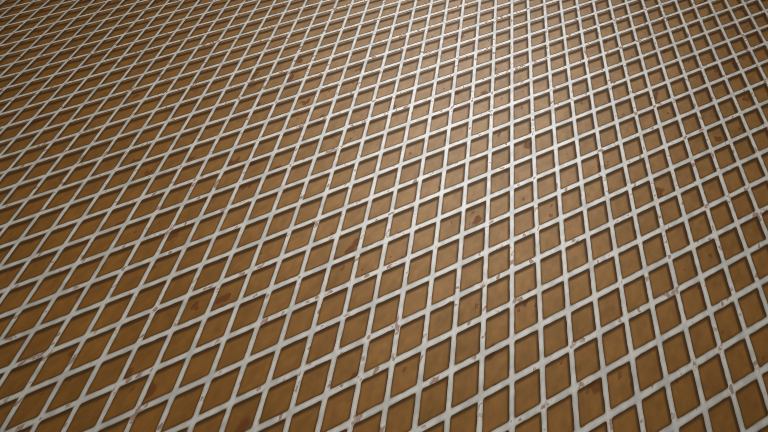
Reproduce this texture procedurally as a WebGL 2 fragment shader.

```glsl
#version 300 es
precision highp float;
// Diamond wire mesh lying on a worn tan sheet, seen in perspective.
// Two pencils of lines, each meeting at its own point on the horizon, give the
// plane coordinates; integer values are the strands, with shadow, glare and rust.
uniform vec2 u_resolution;
out vec4 outColor;

const vec2 STEEP_VANISH = vec2(1.185, 1.97);
const vec2 SHALLOW_VANISH = vec2(4.86, 2.11);
const vec2 VIEW_CENTER = vec2(0.889, 0.5);
const vec2 CELLS = vec2(26.0, 28.0);
const vec2 SHADOW_SHIFT = vec2(0.004, 0.010);

const vec3 TAN_DEEP = vec3(0.43, 0.285, 0.125);
const vec3 TAN_LIT = vec3(0.60, 0.49, 0.38);
const vec3 SHADOW = vec3(0.20, 0.14, 0.09);
const vec3 RUST = vec3(0.33, 0.17, 0.10);
const vec3 STEEL_DIM = vec3(0.50, 0.48, 0.43);
const vec3 STEEL_LIT = vec3(0.85, 0.84, 0.82);

float hash(vec2 p) {
  return fract(sin(dot(p, vec2(127.1, 311.7))) * 43758.545);
}

float noise(vec2 p) {
  vec2 i = floor(p), f = fract(p);
  f = f * f * (3.0 - 2.0 * f);
  return mix(mix(hash(i), hash(i + vec2(1, 0)), f.x),
             mix(hash(i + vec2(0, 1)), hash(i + vec2(1, 1)), f.x), f.y);
}

float fbm(vec2 p) {
  float sum = 0.0, gain = 0.5;
  for (int i = 0; i < 4; i++) {
    sum += gain * noise(p);
    p = p * 2.03 + 17.3;
    gain *= 0.5;
  }
  return sum;
}

float cross2(vec2 a, vec2 b) { return a.x * b.y - a.y * b.x; }

// Canvas point to mesh coordinates: line offset divided by depth below horizon.
vec2 meshCoords(vec2 p) {
  vec2 horizon = normalize(SHALLOW_VANISH - STEEP_VANISH);
  vec2 shallow = normalize(SHALLOW_VANISH - VIEW_CENTER);
  float depth = -cross2(horizon, p - STEEP_VANISH);
  return CELLS * vec2(p.x - STEEP_VANISH.x, cross2(shallow, p - VIEW_CENTER)) / depth;
}

// Distance to the nearest strand, rounded a little where two strands join.
float strandDistance(vec2 mesh) {
  vec2 d = 0.5 - abs(fract(mesh) - 0.5);
  float blend = max(0.07 - abs(d.x - d.y), 0.0);
  return min(d.x, d.y) - blend * blend / 0.28;
}

float coverage(float d, float halfWidth, float blur) {
  return 1.0 - smoothstep(halfWidth - blur, halfWidth + blur, d);
}

// Scattered irregular flecks, one possible in each square of a jittered grid.
float flecks(vec2 p, float amount) {
  vec2 id = floor(p);
  vec2 center = 0.3 + 0.4 * vec2(hash(id + 3.1), hash(id + 8.7));
  float radius = 0.10 + 0.16 * hash(id + 5.3);
  float d = length(fract(p) - center) + 0.25 * (noise(p * 7.0) - 0.5);
  return step(hash(id), amount) * (1.0 - smoothstep(radius * 0.5, radius, d));
}

vec3 sheetColor(vec2 mesh, float glare) {
  float grain = fbm(mesh * 5.0);
  float stain = fbm(mesh * 0.6 + 4.0);
  vec3 color = mix(TAN_DEEP, TAN_LIT, glare);
  color *= 0.84 + 0.22 * grain + 0.18 * stain;
  color = mix(color, RUST, 0.55 * flecks(mesh * 0.9, 0.16));
  return mix(color, RUST, 0.4 * flecks(mesh * 2.7 + 9.0, 0.07));
}

vec3 steelColor(vec2 mesh, float d, float halfWidth, float glare) {
  float wear = fbm(mesh * 4.0 + 31.0);
  float crown = 1.0 - smoothstep(0.2, 1.0, d / halfWidth);
  float light = clamp(0.25 + 0.65 * glare + 0.25 * crown, 0.0, 1.0);
  vec3 color = mix(STEEL_DIM, STEEL_LIT, light) * (0.84 + 0.3 * wear);
  return mix(color, RUST, 0.5 * smoothstep(0.62, 0.76, wear));
}

void main() {
  vec2 p = gl_FragCoord.xy / u_resolution.y;
  vec2 mesh = meshCoords(p);
  vec2 footprint = fwidth(mesh);
  float blur = clamp(0.5 * max(footprint.x, footprint.y), 0.005, 0.08);

  // Broad reflection from the far side, fading toward the corners.
  vec2 toGlare = (p - vec2(1.10, 0.92)) / vec2(0.62, 0.80);
  float glare = exp(-dot(toGlare, toGlare) * 1.3);

  // Sheet with contact shade and a dropped shadow.
  float d = strandDistance(mesh);
  float halfWidth = 0.085 + 0.022 * (noise(mesh * 6.0) - 0.5);
  float dropShade = coverage(strandDistance(meshCoords(p + SHADOW_SHIFT)), 0.09, 0.04 + blur);
  float contactShade = coverage(d, 0.12, 0.05);
  vec3 color = sheetColor(mesh, glare);
  color = mix(color, SHADOW, max(0.75 * dropShade, 0.55 * contactShade));

  // Strands on top.
  vec3 steel = steelColor(mesh, max(d, 0.0), halfWidth, glare);
  color = mix(color, steel, coverage(d, halfWidth, blur));

  // Near-grazing sheen and darkened edges.
  color += 0.10 * glare * glare * vec3(0.9, 0.95, 1.0);
  vec2 edge = (p - VIEW_CENTER) / vec2(1.0, 0.75);
  color *= 1.03 - 0.17 * dot(edge, edge);
  outColor = vec4(color, 1.0);
}
```
